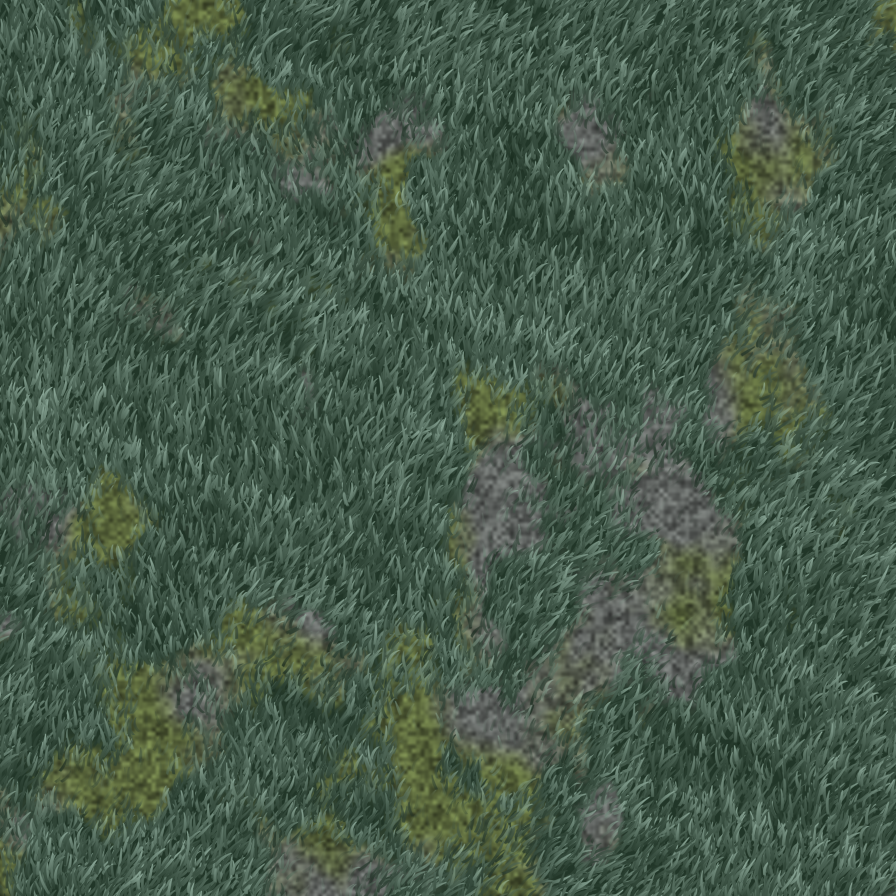
A WebGL 1 fragment shader for this texture:

```glsl
precision highp float;
// Windswept blue-green grass with small worn patches of moss and bare soil.
// Layers of jittered, curved blades are painted from deep to high over a
// noise-grained ground; fractal noise thins the blades to open the patches.

uniform vec2 u_resolution;

const int   LAYERS       = 14;
const float CELL         = 0.021;   // grid step of one blade layer
const float HALF_LENGTH  = 0.0140;
const float HALF_WIDTH   = 0.0016;
const float BEND         = 0.0035;
const float LEAN         = 0.38;    // mean tilt to the right of vertical
const float LEAN_ACROSS  = 0.30;    // extra tilt toward the right edge
const float LEAN_FLOW    = 0.95;    // tilt shared by neighbouring blades
const float LEAN_SPREAD  = 1.15;    // tilt of each single blade
const float PATCH_SCALE  = 8.0;
const float PATCH_EDGE   = 0.22;    // raggedness of the patch borders
const float CLUMP_SCALE  = 19.0;
const float CLUMP_SHADE  = 0.50;
const float GRAIN_SCALE  = 210.0;
const vec3  GRASS_DARK   = vec3(0.130, 0.210, 0.155);
const vec3  GRASS_LIGHT  = vec3(0.465, 0.570, 0.510);
const vec3  MOSS         = vec3(0.350, 0.400, 0.230);
const vec3  SOIL         = vec3(0.375, 0.390, 0.380);

float hash(vec2 p) {
  return fract(sin(dot(p, vec2(127.1, 311.7))) * 43758.5453);
}

vec2 hash2(vec2 p) {
  return vec2(hash(p), hash(p + 71.3));
}

float noise(vec2 p) {
  vec2 i = floor(p);
  vec2 f = fract(p);
  f = f * f * (3.0 - 2.0 * f);
  return mix(mix(hash(i), hash(i + vec2(1.0, 0.0)), f.x),
             mix(hash(i + vec2(0.0, 1.0)), hash(i + 1.0), f.x), f.y);
}

float fbm(vec2 p) {
  float sum = 0.0;
  float weight = 0.55;
  for (int i = 0; i < 4; i++) {
    sum += weight * noise(p);
    p = mat2(1.6, 1.2, -1.2, 1.6) * p + 17.7;
    weight *= 0.5;
  }
  return sum / 1.03;
}

// Coverage (x) and height along the blade from -1 to 1 (y).
vec2 blade(vec2 offset, float tilt, float bend, float size, float soft) {
  float s = sin(tilt);
  float c = cos(tilt);
  float along = dot(offset, vec2(s, c)) / (HALF_LENGTH * size);
  float across = dot(offset, vec2(c, -s)) - bend * along * along;
  float width = HALF_WIDTH * (1.0 - 0.6 * smoothstep(-0.2, 1.0, along));
  float body = 1.0 - smoothstep(width - soft, width + soft, abs(across));
  float ends = 1.0 - smoothstep(0.8, 1.0, abs(along));
  return vec2(body * ends, along);
}

// Grainy moss and soil, dark under dense grass.
vec3 groundColor(vec2 uv, float bare) {
  float soilShare = smoothstep(0.38, 0.66, fbm(uv * 9.0 + 41.0));
  float grain = 0.6 * noise(uv * GRAIN_SCALE) + 0.4 * noise(uv.yx * GRAIN_SCALE * 0.6);
  vec3 open = mix(MOSS, SOIL, soilShare) * (0.50 + grain);
  return mix(GRASS_DARK, open, smoothstep(0.0, 0.5, bare));
}

void main() {
  float side = min(u_resolution.x, u_resolution.y);
  vec2 uv = gl_FragCoord.xy / side;
  float soft = 0.0003 + 0.5 / side;

  // Broad fields: open ground, shade of clumps and wind direction.
  float bare = smoothstep(0.53, 0.78, fbm(uv * vec2(1.15, 0.9) * PATCH_SCALE + 5.0));
  float clump = fbm(uv * CLUMP_SCALE + 23.0) - 0.5;
  float flow = LEAN + LEAN_ACROSS * (uv.x - 0.5)
             + LEAN_FLOW * (noise(uv * 6.0 + 9.0) - 0.5);
  float density = 1.0 + PATCH_EDGE - (0.85 + 2.0 * PATCH_EDGE) * bare;

  vec3 ground = groundColor(uv, bare);
  vec3 color = ground;

  // Blades, lower layers first.
  for (int layer = 0; layer < LAYERS; layer++) {
    float level = float(layer);
    float depth = level / float(LAYERS - 1);
    vec2 p = uv / CELL + level * vec2(0.37, 0.61);
    vec2 home = floor(p);
    for (int y = -1; y <= 1; y++) {
      for (int x = -1; x <= 1; x++) {
        vec2 cell = home + vec2(float(x), float(y));
        vec2 seed = cell + level * vec2(57.0, 83.0);
        vec2 offset = (p - cell - hash2(seed)) * CELL;
        vec2 shape = hash2(seed + 13.7);
        vec2 look = hash2(seed + 37.1);

        float tilt = flow + LEAN_SPREAD * (shape.x - 0.5);
        float bend = BEND * (2.0 * shape.y - 0.7);
        vec2 hit = blade(offset, tilt, bend, 0.65 + 0.55 * look.x, soft);
        float grows = smoothstep(look.x - PATCH_EDGE, look.x + PATCH_EDGE, density);

        float light = (0.08 + 0.28 * depth + 0.90 * look.y * look.y)
                    * (0.85 + 0.30 * hit.y) + CLUMP_SHADE * clump;
        vec3 tone = mix(GRASS_DARK, GRASS_LIGHT, clamp(light, -0.12, 1.2));
        tone = mix(tone, ground * (0.6 + 0.8 * look.y), 0.5 * bare);
        color = mix(color, tone, hit.x * grows);
      }
    }
  }

  gl_FragColor = vec4(color, 1.0);
}
```
